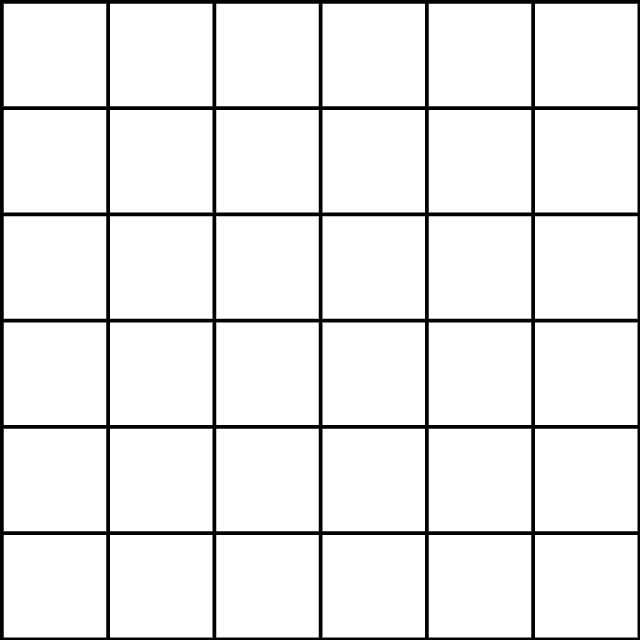
Reproduce this pattern procedurally as a three.js fragment shader.

```glsl
varying vec2 vUv;

const float PITCH = 85.0 / 512.0;      // spacing between neighbouring lines
const float LINE_WIDTH = 3.0 / 512.0;  // full thickness of a line
const vec3 PAPER_COLOR = vec3(1.0);
const vec3 LINE_COLOR = vec3(0.0);

// Signed distance per axis to the nearest grid line, negative inside it
vec2 gridLineDistance(vec2 p) {
  vec2 offset = (fract(p / PITCH + 0.5) - 0.5) * PITCH;
  return abs(offset) - 0.5 * LINE_WIDTH;
}

void main() {
  // Lines are laid out from the upper left corner, the first one flush with it
  vec2 fromTopLeft = vec2(vUv.x, 1.0 - vUv.y);
  vec2 lineDistance = gridLineDistance(fromTopLeft - 0.5 * LINE_WIDTH);

  // Edge smoothing over one pixel
  vec2 pixelSize = max(fwidth(vUv), vec2(1e-5));
  vec2 coverage = clamp(0.5 - lineDistance / pixelSize, 0.0, 1.0);

  float ink = max(coverage.x, coverage.y);
  gl_FragColor = vec4(mix(PAPER_COLOR, LINE_COLOR, ink), 1.0);
}
```
